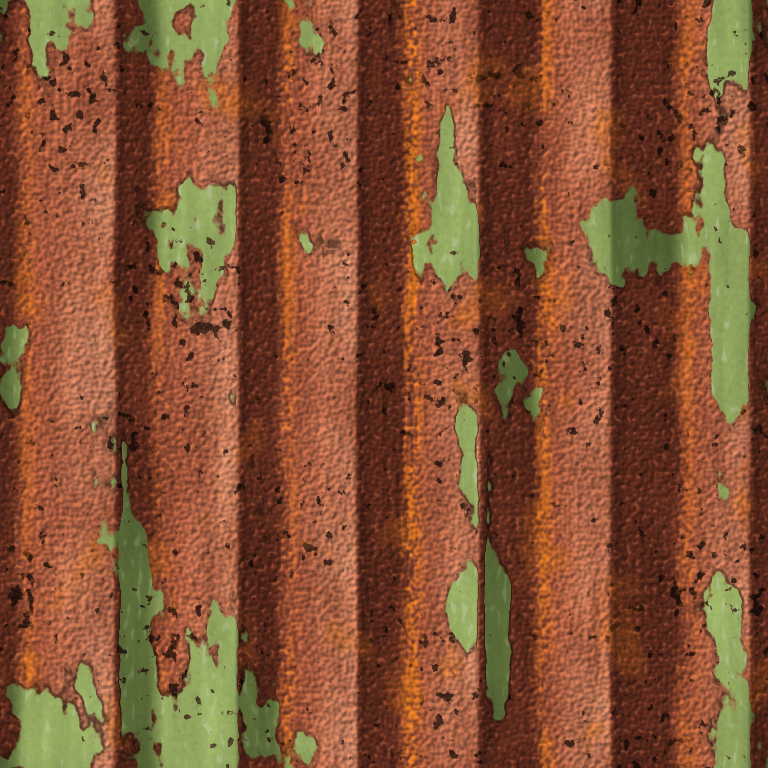
Give the GLSL for this texture, as a WebGL 1 fragment shader.

```glsl
precision highp float;
// Rusted corrugated iron with six upright ridges and flaking green paint.
// Warped ridge phase sets the light; periodic gradient noise drives the rust
// grain, pits and paint loss, so the tile joins itself on all sides.

uniform vec2 u_resolution;

#define RIDGES 6.0
#define GRAIN 0.62
#define PIT_DEPTH 0.65
#define PAINT_LOSS 0.47
#define RUST_DARK vec3(0.34, 0.155, 0.105)
#define RUST_MID vec3(0.62, 0.32, 0.215)
#define RUST_PALE vec3(0.75, 0.49, 0.37)
#define RUST_ORANGE vec3(0.82, 0.44, 0.12)
#define PAINT_DARK vec3(0.30, 0.36, 0.18)
#define PAINT_LIGHT vec3(0.57, 0.65, 0.37)
#define PI 3.14159

// Unit gradient for a lattice point
vec2 gradient(vec2 cell) {
  float h = fract(sin(dot(cell, vec2(127.1, 311.7))) * 43758.55);
  return vec2(cos(2.0 * PI * h), sin(2.0 * PI * h));
}

// Gradient noise on the unit tile with a whole number of cells per side
float noise(vec2 uv, vec2 cells) {
  vec2 p = uv * cells;
  vec2 i = floor(p), f = p - i;
  vec2 u = f * f * f * (f * (f * 6.0 - 15.0) + 10.0);
  vec2 lo = mod(i, cells), hi = mod(i + 1.0, cells);
  float a = dot(gradient(lo), f);
  float b = dot(gradient(vec2(hi.x, lo.y)), f - vec2(1.0, 0.0));
  float c = dot(gradient(vec2(lo.x, hi.y)), f - vec2(0.0, 1.0));
  float d = dot(gradient(hi), f - 1.0);
  return mix(mix(a, b, u.x), mix(c, d, u.x), u.y);
}

float fbm(vec2 uv, vec2 cells) {
  float sum = 0.0, amp = 1.0;
  for (int k = 0; k < 4; k++) {
    sum += amp * noise(uv, cells);
    cells *= 2.0;
    amp *= 0.5;
  }
  return sum;
}

// Soft bump that wraps around the tile
float bump(float t, float centre, float width) {
  float d = sin(PI * (t - centre)) / (PI * width);
  return exp(-d * d);
}

// Small bumps in the corroded skin
float crust(vec2 uv) {
  return noise(uv, vec2(173.0)) + 0.8 * noise(uv + 0.313, vec2(109.0));
}

void main() {
  vec2 uv = gl_FragCoord.xy / u_resolution;

  // Ridge profile: abrupt shadow edge, valley, then a softer rise to light
  float warp = 0.0265 - 0.013 * cos(2.0 * PI * (uv.x - 0.15));
  float along = RIDGES * (uv.x + warp + 0.003 * noise(uv, vec2(6.0, 4.0)));
  float ridge = mod(floor(along), RIDGES);
  float phase = fract(along);
  float valley = mix(0.27, 0.5, ridge / (RIDGES - 1.0));
  float wobble = 0.06 * noise(uv, vec2(12.0, 9.0));
  float edge = 1.0 - smoothstep(0.95, 1.0, phase);
  float light = smoothstep(valley - 0.10, valley + 0.07, phase + wobble) * edge;
  float crown = smoothstep(valley, 0.92, phase) * edge;

  // Rust tones
  float blotch = fbm(uv, vec2(7.0, 5.0));
  float streak = fbm(uv + 0.27, vec2(40.0, 5.0));
  vec3 rust = mix(RUST_DARK, RUST_MID, clamp(light + 0.22 * blotch, 0.0, 1.0));
  float pale = crown * (0.62 + 0.7 * blotch + 0.25 * streak);
  rust = mix(rust, RUST_PALE, clamp(pale, 0.0, 1.0));
  rust *= 1.0 + 0.14 * streak;
  rust *= 1.0 - 0.22 * (1.0 - smoothstep(0.0, 0.12, phase)) * smoothstep(0.0, 0.02, phase);

  // Relief, bright specks and clustered pits
  float height = crust(uv);
  float relief = height - crust(uv + vec2(0.0022, -0.0022));
  float speck = smoothstep(0.28, 0.62, height);
  rust *= 1.0 + GRAIN * (0.45 * relief + 0.3 * height);
  rust = mix(rust, RUST_PALE * vec3(1.08, 0.96, 0.80), speck * mix(0.24, 0.48, light));
  float pitField = fbm(uv + 0.61, vec2(58.0, 52.0)) + 0.45 * fbm(uv + 0.19, vec2(6.0));
  float pit = smoothstep(0.42, 0.62, pitField);
  rust *= 1.0 - PIT_DEPTH * pit;

  // Fresh orange rust along the foot of each lit slope
  float foot = exp(-pow((phase - valley - 0.03) / 0.07, 2.0));
  float fresh = foot * (0.35 + 0.65 * bump(uv.x, 0.56, 0.16));
  fresh *= smoothstep(-0.15, 0.35, streak + 0.5 * height + 0.1);
  fresh += 0.4 * smoothstep(0.25, 0.6, fbm(uv + 0.43, vec2(11.0, 8.0)));
  rust = mix(rust, RUST_ORANGE * (1.0 + 0.35 * height), clamp(fresh, 0.0, 0.85) * mix(0.55, 1.0, light));

  // Paint survives in a band, at the lower left, and along some slopes
  float keep = 0.56 * bump(uv.y, 0.69, 0.09) * mix(0.45, 1.0, bump(uv.x, 0.8, 0.2));
  keep += 0.52 * bump(uv.y, 0.08, 0.16) * bump(uv.x, 0.18, 0.2);
  float slope = smoothstep(0.62, 0.78, phase) * edge * mod(ridge, 2.0);
  float trough = (1.0 - smoothstep(0.15, 0.32, phase)) * smoothstep(0.0, 0.05, phase);
  trough *= 1.0 - step(0.5, abs(mod(ridge, 3.0) - 1.0));
  keep += 0.34 * slope * (0.55 + 0.45 * bump(uv.x, 0.8, 0.25));
  keep += 0.45 * trough * bump(uv.y, 0.22, 0.22);
  float flake = 0.75 * fbm(uv + 0.11, vec2(10.0, 4.0)) + 0.16 * fbm(uv, vec2(34.0, 26.0));
  float field = keep + flake - PAINT_LOSS;
  float paintMask = smoothstep(-0.015, 0.035, field);

  // Paint colour with weathered streaks and chips
  vec3 paint = mix(PAINT_DARK, PAINT_LIGHT, 0.15 + 0.85 * light);
  paint *= 1.0 + 0.12 * streak + 0.10 * blotch + 0.05 * height;
  float chalk = smoothstep(0.22, 0.55, noise(uv, vec2(130.0, 46.0)) + 0.3 * streak);
  paint = mix(paint, vec3(0.74, 0.77, 0.64), 0.5 * chalk * (0.4 + 0.6 * light));
  paintMask *= 1.0 - 0.8 * smoothstep(0.5, 0.65, pitField);

  // Dark broken lip where the paint lifts
  float lip = smoothstep(-0.09, -0.02, field) * (1.0 - smoothstep(0.0, 0.04, field));
  rust *= 1.0 - 0.5 * lip * smoothstep(-0.3, 0.35, height + blotch);

  gl_FragColor = vec4(clamp(mix(rust, paint, paintMask), 0.0, 1.0), 1.0);
}
```
